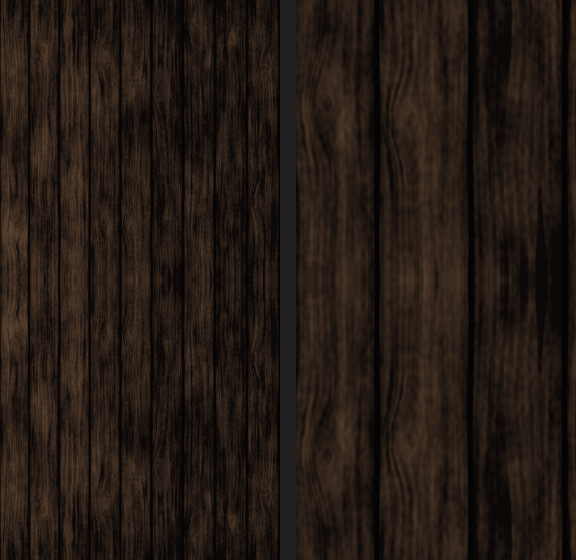
Left: the whole. Right: its middle third, enlarged.
A WebGL 2 fragment shader for this texture:

```glsl
#version 300 es
precision highp float;

#define PITCH 0.1055
#define PITCH_GROWTH 0.000625
#define GAP_HALF_WIDTH 0.0034
#define KNOTS_PER_PLANK 2
#define GRAIN_DENSITY 105.0
#define GRAIN_STRENGTH 0.4
#define WEAR_STRENGTH 0.6
#define BASE_TONE 0.68
#define SHADOW_COLOR vec3(0.045, 0.031, 0.026)
#define WOOD_COLOR vec3(0.335, 0.243, 0.175)
#define GAP_COLOR vec3(0.018, 0.013, 0.012)

uniform vec2 u_resolution;
out vec4 fragColor;

float hash(vec2 p) {
    vec3 q = fract(vec3(p.xyx) * 0.1031);
    q += dot(q, q.yzx + 33.33);
    return fract((q.x + q.y) * q.z);
}

vec2 gradient(vec2 cell) {
    float angle = 6.28318 * hash(cell);
    return vec2(cos(angle), sin(angle));
}

float gradientNoise(vec2 p) {
    vec2 i = floor(p), f = p - i;
    vec2 u = f * f * f * (f * (f * 6.0 - 15.0) + 10.0);
    vec2 e = vec2(1.0, 0.0);
    float low = mix(dot(gradient(i), f),
                    dot(gradient(i + e.xy), f - e.xy), u.x);
    float high = mix(dot(gradient(i + e.yx), f - e.yx),
                     dot(gradient(i + e.xx), f - e.xx), u.x);
    return mix(low, high, u.y);
}

float fbm(vec2 p) {
    float sum = 0.0, amplitude = 0.6;
    for (int i = 0; i < 4; i++) {
        sum += amplitude * gradientNoise(p);
        p = p * 2.03 + 19.7;
        amplitude *= 0.55;
    }
    return sum;
}

// Planks widen slightly to the right, so the edge formula is a quadratic.
float plankCoordinate(float x) {
    float root = sqrt(PITCH * PITCH + 4.0 * PITCH_GROWTH * x);
    return (root - PITCH) / (2.0 * PITCH_GROWTH);
}

void main() {
    vec2 p = gl_FragCoord.xy / u_resolution.x;
    float pixel = 1.0 / u_resolution.x;
    float halfHeight = 0.5 * u_resolution.y / u_resolution.x;

    // The lower half mirrors the upper half.
    float y = abs(p.y - halfHeight);
    float coordinate = plankCoordinate(p.x + 0.002);
    float plank = floor(coordinate);
    float across = coordinate - plank;
    float width = PITCH + PITCH_GROWTH * (2.0 * plank + 1.0);
    float edge = min(across, 1.0 - across) * width;
    vec2 seed = vec2(plank * 17.3 + 5.0, plank * 41.7 + 9.0);

    // Knots bend the grain into rings and leave a paler halo.
    vec2 wood = vec2((across - 0.5) * width, y);
    float bentX = wood.x + 0.008 * gradientNoise(wood * vec2(14.0, 5.0) + seed);
    float halo = 0.0, core = 0.0;
    for (int i = 0; i < KNOTS_PER_PLANK; i++) {
        vec2 id = vec2(plank + 3.0, float(i) * 7.0 + 2.0);
        vec2 center = vec2((hash(id) - 0.5) * 0.5 * width,
                           (float(i) + 0.15 + 0.7 * hash(id + 31.0))
                           * halfHeight / float(KNOTS_PER_PLANK));
        float size = mix(0.014, 0.023, hash(id + 57.0));
        vec2 offset = (wood - center) / vec2(size, size * 1.8);
        float d = length(offset + 0.25 * gradientNoise(wood * 50.0 + seed));
        float strength = smoothstep(0.0, 0.5, hash(id + 83.0));
        bentX = mix(bentX, center.x + d * size, strength * exp(-0.6 * d * d));
        halo += strength * exp(-0.9 * d * d);
        core += strength * exp(-18.0 * d * d);
    }

    // Long fibres, broken pores and narrow cracks follow the bent grain.
    float fibre = gradientNoise(vec2(bentX * GRAIN_DENSITY, y * 3.5) + seed);
    float fine = gradientNoise(vec2(bentX * GRAIN_DENSITY * 2.0, y * 13.0) + seed);
    float crack = gradientNoise(vec2(bentX * 80.0, y * 5.0) + seed + 71.0);
    float pores = gradientNoise(wood * vec2(170.0, 95.0) + seed);

    // Worn patches stretch along the plank; stains creep in from its sides.
    float broadWear = gradientNoise(vec2(wood.x * 6.0, y * 3.2) + seed + 13.0);
    float wear = fbm(wood * vec2(19.0, 4.5) + seed + 23.0);
    float scuff = fbm(wood * vec2(30.0, 22.0) + seed + 47.0);
    float side = exp(-edge / 0.01);
    float stain = smoothstep(-0.1, 0.35, fbm(wood * vec2(45.0, 13.0) + seed + 91.0));

    // Light falls off to the right and toward both ends.
    float tone = BASE_TONE - 0.44 * p.x - 0.22 * y * y * (1.0 - 0.7 * p.x)
               + 0.12 * (hash(seed) - 0.5);
    tone += WEAR_STRENGTH * wear + 0.38 * broadWear + 0.28 * scuff;
    tone += GRAIN_STRENGTH * (fibre + 0.7 * fine) + 0.2 * pores;
    tone += 0.24 * halo - 0.25 * core;
    tone -= 0.3 * smoothstep(0.2, 0.42, crack);
    tone -= side * (0.08 + 0.34 * stain);
    tone = clamp(tone, 0.0, 1.0);

    vec3 color = mix(SHADOW_COLOR, WOOD_COLOR, tone);
    float gapWidth = GAP_HALF_WIDTH * (1.0 + 0.5 * gradientNoise(vec2(y * 9.0, plank)));
    float gap = 1.0 - smoothstep(gapWidth - pixel, gapWidth + pixel, edge);
    color *= 1.0 - 0.4 * exp(-edge / 0.005);
    color = mix(color, GAP_COLOR, gap);
    fragColor = vec4(color, 1.0);
}
```
